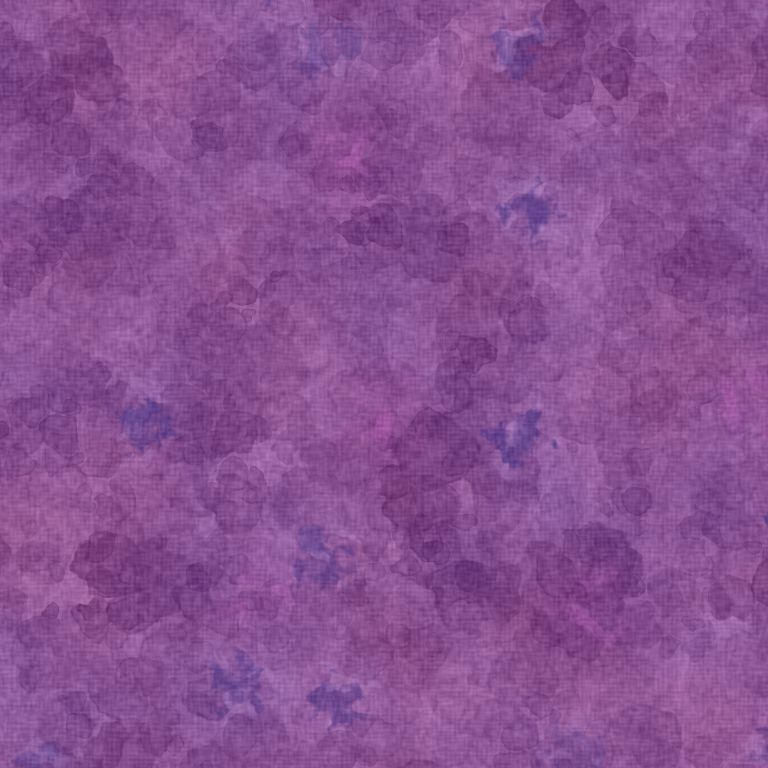
Give the GLSL for this texture, as a WebGL 1 fragment shader.

```glsl
precision highp float;
// Mottled violet watercolour on woven cloth: layers of translucent, dark-rimmed
// drops follow cloudy patches of tone, with indigo, pink and lavender blooms
// scattered over them and a fine thread grain on top.
uniform vec2 u_resolution;

#define PATCH_SCALE 6.0
#define PATCH_CONTRAST 0.78
#define DROP_OPACITY 0.55
#define RIM_DARKNESS 0.15
#define EDGE_WOBBLE 0.012
#define BLOOM_SCALE 4.2
#define HUE_DRIFT 0.028
#define THREADS 170.0
#define WEAVE_DEPTH 0.028
#define GRAIN_DEPTH 0.25
#define MOTTLE_DEPTH 0.22

const vec3 DEEP = vec3(0.42, 0.208, 0.46);
const vec3 PALE = vec3(0.66, 0.438, 0.68);
const vec3 INDIGO = vec3(0.34, 0.23, 0.53);
const vec3 PINK = vec3(0.70, 0.38, 0.70);
const vec3 LAVENDER = vec3(0.70, 0.53, 0.77);

vec2 hash2(vec2 p) {
  vec3 q = fract(p.xyx * vec3(0.1031, 0.1030, 0.0973));
  q += dot(q, q.yzx + 33.33);
  return fract((q.xx + q.yz) * q.zy);
}

float cornerSlope(vec2 cell, vec2 offset) {
  float angle = 6.2832 * hash2(cell).x;
  return dot(vec2(cos(angle), sin(angle)), offset);
}

float gradientNoise(vec2 p) {
  vec2 i = floor(p), f = fract(p);
  vec2 u = f * f * f * (f * (f * 6.0 - 15.0) + 10.0);
  vec2 e = vec2(1.0, 0.0);
  float low = mix(cornerSlope(i, f), cornerSlope(i + e, f - e), u.x);
  float high = mix(cornerSlope(i + e.yx, f - e.yx), cornerSlope(i + 1.0, f - 1.0), u.x);
  return mix(low, high, u.y);
}

float fbm(vec2 p) {
  float sum = 0.0, weight = 1.0;
  for (int i = 0; i < 3; i++) {
    sum += weight * gradientNoise(p);
    p = mat2(1.6, 1.2, -1.2, 1.6) * p + 17.3;
    weight *= 0.5;
  }
  return sum;
}

// Lays one sheet of overlapping drops over the tone.
float paintDrops(float tone, vec2 p, float scale, float density, float seed) {
  vec2 home = floor(p * scale);
  for (int y = -1; y <= 1; y++) {
    for (int x = -1; x <= 1; x++) {
      vec2 cell = home + vec2(float(x), float(y));
      vec2 place = hash2(cell + seed);
      vec2 look = hash2(cell + seed + 71.0);
      vec2 center = cell + place;
      float turn = 6.2832 * look.y;
      vec2 q = p * scale - center;
      q = mat2(cos(turn), sin(turn), -sin(turn), cos(turn)) * q;
      float d = length(q * vec2(1.0, 1.0 + 0.35 * place.x)) / mix(0.32, 0.75, look.x);
      float present = step(fract(look.x * 7.0 + place.y * 5.0), density);
      float cover = present * (1.0 - smoothstep(0.93, 1.03, d));
      float rim = cover * smoothstep(0.76, 0.97, d);
      float shade = 0.37 + PATCH_CONTRAST * fbm(center / scale * PATCH_SCALE);
      shade += 0.42 * (look.y - 0.5);
      tone = mix(tone, shade, cover * DROP_OPACITY * mix(0.6, 1.0, d * d));
      tone -= RIM_DARKNESS * rim * place.y;
    }
  }
  return tone;
}

// Adds scattered blooms: blotted indigo in a pale halo, pink, or lavender.
vec3 paintBlooms(vec3 color, vec2 p) {
  vec2 home = floor(p * BLOOM_SCALE);
  float blot = fbm(p * 38.0);
  float sliver = smoothstep(0.12, 0.22, gradientNoise(p * 31.0 + 40.0));
  for (int y = -1; y <= 1; y++) {
    for (int x = -1; x <= 1; x++) {
      vec2 cell = home + vec2(float(x), float(y));
      vec2 kind = hash2(cell + 211.0);
      vec2 center = cell + mix(vec2(0.15), vec2(0.85), hash2(cell + 137.0));
      float d = length(p * BLOOM_SCALE - center);
      float halo = exp(-24.0 * d * d);
      float spot = 1.0 - smoothstep(0.08, 0.16, d + 0.16 * blot);
      float isIndigo = step(kind.x, 0.40);
      float isPink = (1.0 - isIndigo) * step(kind.x, 0.75);
      float isLavender = 1.0 - isIndigo - isPink;
      color = mix(color, LAVENDER, halo * isIndigo * (0.10 + 0.55 * sliver));
      float ink = mix(0.25, 0.6, kind.y) * clamp(1.0 - 1.2 * blot, 0.4, 1.3);
      color = mix(color, INDIGO, spot * isIndigo * ink);
      color = mix(color, PINK, halo * isPink * (0.15 + 0.45 * sliver));
      color = mix(color, LAVENDER, halo * isLavender * (0.12 + 0.28 * sliver));
    }
  }
  return color;
}

void main() {
  vec2 p = gl_FragCoord.xy / u_resolution.y;
  // Wobbled coordinates give the drops uneven wet edges.
  vec2 wet = p + EDGE_WOBBLE * vec2(fbm(p * 28.0), fbm(p * 28.0 + 53.0)) + 2.0;
  float tone = 0.62 + 0.45 * fbm(p * 7.0 + 9.0);
  tone = paintDrops(tone, wet, 13.0, 0.95, 3.0);
  tone = paintDrops(tone, wet, 20.0, 0.85, 29.0);
  tone = paintDrops(tone, wet, 34.0, 0.55, 59.0);
  tone += MOTTLE_DEPTH * fbm(p * 42.0);
  // Cloth: crossed threads plus grain drawn out along each direction.
  vec2 thread = sin(6.2832 * THREADS * p);
  float grain = gradientNoise(p * vec2(75.0, 230.0)) + gradientNoise(p * vec2(230.0, 75.0) + 31.0);
  vec3 color = mix(DEEP, PALE, clamp(tone, 0.0, 1.12));
  color += HUE_DRIFT * fbm(p * 5.0 + 80.0) * vec3(1.0, -0.3, -1.0);
  color = paintBlooms(color, wet);
  color += 0.24 * (WEAVE_DEPTH * (thread.x + thread.y) + GRAIN_DEPTH * grain);
  gl_FragColor = vec4(color, 1.0);
}
```
